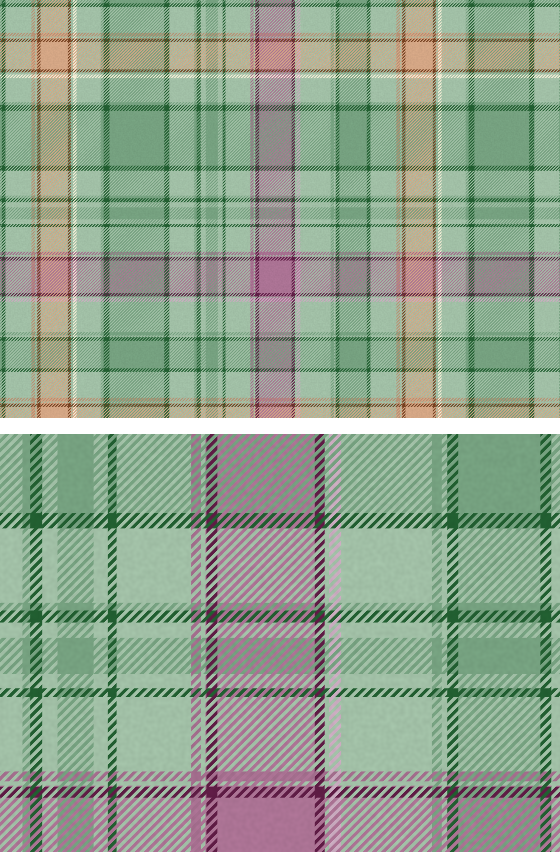
Top: the whole. Bottom: its middle third, enlarged.
Reproduce this pattern procedurally as a Shadertoy shader.

```glsl
// Green twill tartan with tan, white and mauve stripes, the same sett both ways.
#define SETT_WIDTH 0.6517
#define SETT_START vec2(43.0, 45.0)
#define THREADS 500.0
#define TWILL_RIBS 120.0
#define GRAIN 0.045
#define SAGE vec3(0.63, 0.75, 0.65)
#define FERN vec3(0.46, 0.63, 0.50)
#define PINE vec3(0.13, 0.37, 0.19)
#define TAN vec3(0.83, 0.65, 0.52)
#define BROWN vec3(0.46, 0.25, 0.12)
#define MAUVE vec3(0.67, 0.45, 0.58)
#define PLUM vec3(0.37, 0.11, 0.27)

// Lays a stripe from thread a to thread b over the yarn colour.
void stripe(inout vec3 yarn, float t, float a, float b, float pixel, vec3 dye) {
    float cover = clamp((t - a) / pixel + 0.5, 0.0, 1.0)
                - clamp((t - b) / pixel + 0.5, 0.0, 1.0);
    yarn = mix(yarn, dye, cover);
}

// Yarn colour at thread t of the repeating sett.
vec3 sett(float t, float pixel) {
    t = mod(t + 20.0, THREADS) - 20.0;
    vec3 yarn = SAGE;

    // Tan band with brown guards and a white edge
    stripe(yarn, t, 0.0, 5.0, pixel, TAN * 0.87);
    stripe(yarn, t, 7.0, 54.0, pixel, TAN);
    stripe(yarn, t, 8.0, 12.5, pixel, BROWN);
    stripe(yarn, t, 50.0, 54.0, pixel, BROWN);
    stripe(yarn, t, 57.0, 62.0, pixel, vec3(0.96, 0.93, 0.84));

    // Wide green band
    stripe(yarn, t, 95.0, 184.0, pixel, FERN);
    stripe(yarn, t, 99.0, 107.0, pixel, PINE);
    stripe(yarn, t, 182.0, 189.0, pixel, PINE);

    // Narrow green band between two dark lines
    stripe(yarn, t, 223.0, 227.0, pixel, FERN);
    stripe(yarn, t, 226.5, 232.0, pixel, PINE);
    stripe(yarn, t, 239.0, 255.5, pixel, FERN);
    stripe(yarn, t, 262.0, 266.0, pixel, PINE);

    // Mauve band with plum guards and a pale edge
    stripe(yarn, t, 300.0, 304.5, pixel, MAUVE * 0.95);
    stripe(yarn, t, 306.5, 361.0, pixel, MAUVE);
    stripe(yarn, t, 307.0, 312.0, pixel, PLUM);
    stripe(yarn, t, 356.5, 361.0, pixel, PLUM);
    stripe(yarn, t, 363.0, 368.5, pixel, vec3(0.79, 0.67, 0.75));

    // Medium green band
    stripe(yarn, t, 410.0, 414.5, pixel, FERN);
    stripe(yarn, t, 417.0, 460.0, pixel, FERN);
    stripe(yarn, t, 417.0, 422.0, pixel, PINE);
    stripe(yarn, t, 459.5, 464.5, pixel, PINE);
    return yarn;
}

vec2 hashGradient(vec2 cell) {
    vec3 h = fract(cell.xyx * vec3(0.1031, 0.1030, 0.0973));
    h += dot(h, h.yzx + 33.33);
    float angle = 6.2832 * fract((h.x + h.y) * h.z);
    return vec2(cos(angle), sin(angle));
}

float gradientNoise(vec2 p) {
    vec2 i = floor(p), f = fract(p);
    vec2 w = f * f * f * (f * (f * 6.0 - 15.0) + 10.0);
    vec2 e = vec2(0.0, 1.0);
    float low = mix(dot(hashGradient(i), f),
                    dot(hashGradient(i + e.yx), f - e.yx), w.x);
    float high = mix(dot(hashGradient(i + e.xy), f - e.xy),
                     dot(hashGradient(i + e.yy), f - e.yy), w.x);
    return mix(low, high, w.y);
}

void mainImage(out vec4 fragColor, in vec2 fragCoord) {
    // Thread coordinates, counted from the top left
    float pixel = THREADS / (SETT_WIDTH * iResolution.x);
    vec2 thread = vec2(fragCoord.x, iResolution.y - fragCoord.y) * pixel;
    vec3 warp = sett(thread.x - SETT_START.x, pixel);
    vec3 weft = sett(thread.y - SETT_START.y, pixel);

    // Diagonal ribs choose which yarn lies on top
    float ribsPerThread = TWILL_RIBS / THREADS;
    float rib = abs(fract((thread.x + thread.y) * ribsPerThread) - 0.5) - 0.25;
    float soft = 0.5 * pixel * ribsPerThread;
    vec3 cloth = mix(warp, weft, smoothstep(-soft, soft, rib));

    // Fine fibre grain
    float grain = gradientNoise(thread * 0.47) + 0.5 * gradientNoise(thread * 0.19 + 71.0);
    cloth *= 1.0 + GRAIN * grain;
    fragColor = vec4(clamp(cloth, 0.0, 1.0), 1.0);
}
```
